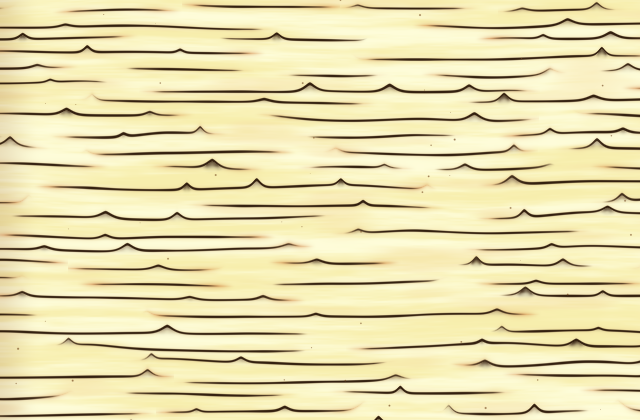
This texture is drawn by a Shadertoy shader. Its source:

```glsl
// Pale yellow wood veneer crossed by thin, scorched horizontal cracks.
// Each row is cut into tapered strokes of random length; sharp bumps lift
// the strokes and hold grey shading, over a softly streaked background.

float hash(vec2 p) {
    vec3 q = fract(vec3(p.xyx) * 0.1031);
    q += dot(q, q.yzx + 33.33);
    return fract((q.x + q.y) * q.z);
}

float noise(vec2 p) {
    vec2 i = floor(p), f = fract(p);
    f = f * f * (3.0 - 2.0 * f);
    return mix(mix(hash(i), hash(i + vec2(1, 0)), f.x),
               mix(hash(i + vec2(0, 1)), hash(i + vec2(1, 1)), f.x), f.y);
}

// Height (x) and darkness (y) of the knot-like bump near x on one row
vec2 bump(float x, float row) {
    float s = x / 0.2 + hash(vec2(row, 71.0));
    vec2 id = vec2(floor(s), row + 300.0);
    float present = step(0.5, hash(id));
    float d = (fract(s) - mix(0.38, 0.62, hash(id + 17.0))) * 0.2;
    float width = mix(0.010, 0.021, hash(id + 31.0));
    float height = mix(0.006, 0.021, hash(id + 47.0));
    float shape = exp(-pow(length(vec2(d, 0.002)) / width, 1.4));
    return present * vec2(height * shape, step(0.74, hash(id + 59.0)));
}

// Faint streaks along the grain, with a warm tint towards the left edge
vec3 woodColor(vec2 p) {
    float broad = noise(p * vec2(2.2, 24.0) + 5.0);
    float fine = noise(p * vec2(5.0, 85.0) + 40.0);
    float fibre = noise(p * vec2(22.0, 260.0));
    float streak = 0.55 * broad + 0.3 * fine + 0.15 * fibre;
    vec3 wood = mix(vec3(0.97, 0.935, 0.68), vec3(0.995, 0.99, 0.85),
                    smoothstep(0.2, 0.75, streak));
    float stain = smoothstep(0.68, 0.95, noise(p * vec2(5.0, 30.0) + 90.0));
    wood = mix(wood, vec3(0.96, 0.87, 0.65), 0.4 * stain);
    return wood * mix(vec3(0.92, 0.88, 0.86), vec3(1.0), smoothstep(-0.02, 0.1, p.x));
}

void mainImage(out vec4 fragColor, in vec2 fragCoord) {
    vec2 p = fragCoord / iResolution.y;
    float pixel = 1.0 / iResolution.y;
    float soft = 0.5 * pixel + 0.0008;

    // Gentle flow shared by the grain and all strokes
    vec2 q = p;
    q.y += 0.014 * (noise(p * vec2(3.5, 4.0) + 8.0) - 0.5);
    vec3 color = woodColor(q);

    float ink = 0.0, shade = 0.0, halo = 0.0, ember = 0.0;
    float rows = 26.0;
    float nearest = floor(q.y * rows);
    for (float k = -1.0; k <= 1.0; k++) {
        float row = nearest + k + 50.0;

        // Stroke extent within its cell
        float cell = mix(0.35, 1.3, hash(vec2(row, 3.0)));
        float s = p.x / cell + 9.0 * hash(vec2(row, 11.0));
        vec2 id = vec2(floor(s), row);
        float t = fract(s);
        float start = 0.02 + 0.25 * hash(id + 101.0);
        float end = 0.98 - 0.25 * hash(id + 203.0);
        float inside = min(t - start, end - t) * cell;
        float taper = smoothstep(0.0, 0.11, inside);
        float body = smoothstep(0.0, 0.035, inside);

        // Stroke height: jitter, slow sag and sharp bumps
        vec2 knot = bump(p.x, row);
        float wave = noise(vec2(p.x * 5.0, row * 7.3));
        float level = (nearest + k + 0.5 + 0.5 * (hash(id + 307.0) - 0.5)) / rows;
        float lift = 0.013 * (wave * wave - 0.3) + knot.x;
        float d = q.y - level - lift;

        // Charred core, thicker at bumps and thin at the ends
        float halfWidth = mix(0.0012, 0.0025, taper)
                        * mix(0.8, 1.25, noise(vec2(p.x * 14.0, row * 3.7)))
                        + 0.05 * knot.x;
        float core = 1.0 - smoothstep(halfWidth - soft, halfWidth + soft, abs(d));
        ink = max(ink, core * body * mix(0.75, 1.0, taper));

        // Grey hollow below the stroke, nearly black under dark knots
        float below = smoothstep(0.001, -0.001, d);
        float depth = 0.0035 + 0.55 * knot.x;
        float hollow = below * body * exp(-pow(d / depth, 2.0));
        float strength = 0.22 + 0.55 * smoothstep(0.001, 0.014, knot.x);
        float mottled = mix(0.65, 1.1, noise(p * vec2(90.0, 180.0)));
        shade = max(shade, hollow * strength * mottled);
        float char = knot.y * smoothstep(0.004, 0.012, knot.x);
        ink = max(ink, 0.8 * char * hollow * mottled);

        // Toasted fringe, orange where a stroke fades out
        float fringe = exp(-abs(d) / 0.0042);
        halo = max(halo, fringe * body);
        float tip = smoothstep(-0.035, 0.015, inside) * (1.0 - taper);
        ember = max(ember, fringe * tip * hash(id + 401.0));
    }

    color = mix(color, vec3(0.88, 0.74, 0.50), 0.55 * halo);
    color = mix(color, vec3(0.80, 0.46, 0.20), 0.65 * ember);
    color = mix(color, vec3(0.53, 0.45, 0.36), shade);
    color = mix(color, vec3(0.20, 0.125, 0.06), ink);

    // Sparse brown specks
    vec2 g = p / 0.07;
    vec2 speckId = floor(g) + 500.0;
    vec2 center = 0.2 + 0.6 * vec2(hash(speckId), hash(speckId + 13.0));
    float radius = 0.0022 * hash(speckId + 29.0);
    float speck = 1.0 - smoothstep(radius - soft, radius + soft, length(fract(g) - center) * 0.07);
    color = mix(color, vec3(0.45, 0.28, 0.12), 0.7 * speck * step(0.85, hash(speckId + 41.0)));

    fragColor = vec4(color, 1.0);
}
```
